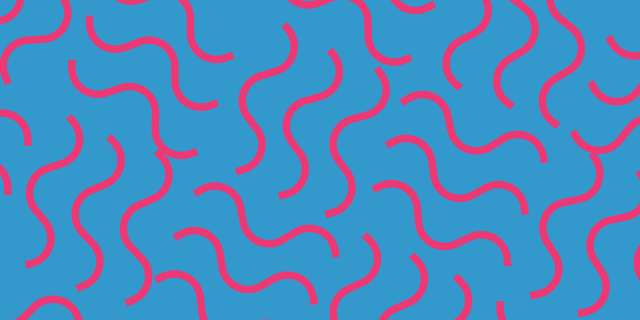
This pattern is drawn by a Shadertoy shader. Its source:

```glsl
// Scattered wavy pink ribbons with blunt ends on a flat blue ground.

// All lengths are fractions of the canvas height.
const vec3 BLUE = vec3(0.20, 0.60, 0.80);
const vec3 PINK = vec3(0.93, 0.22, 0.45);
const float HALF_WAVE = 0.1615;     // length of one bend along the axis
const float BEND_RADIUS = 0.0815;
const float BEND_ANGLE = 0.96;      // slope where two bends meet
const float HALF_WIDTH = 0.0116;
const float BLOCK = 0.51;           // square holding three ribbons
const float ROW_GAP = 0.157;
const float BLOCK_TILT = 0.32;      // random tilt shared by a block
const float RIBBON_TILT = 0.07;     // extra random tilt of each ribbon
const float RIBBON_SHIFT = 0.012;
const float LAYOUT_ANGLE = 0.38;
const vec2 LAYOUT_OFFSET = vec2(3.17, 1.36);

float hash(vec2 p) {
    return fract(sin(dot(p, vec2(127.1, 311.7))) * 43758.545);
}

// Random value from -1 to 1
float spread(vec2 p) {
    return 2.0 * hash(p) - 1.0;
}

vec2 rotate(vec2 p, float angle) {
    float c = cos(angle), s = sin(angle);
    return vec2(c * p.x - s * p.y, s * p.x + c * p.y);
}

// Signed distance to a ribbon of three bends: arcs joined by straight pieces
float ribbonDistance(vec2 p) {
    float c = cos(BEND_ANGLE), s = sin(BEND_ANGLE);
    float straight = (0.5 * HALF_WAVE - BEND_RADIUS * s) / c;
    float centreY = straight * s - BEND_RADIUS * c;

    // Fold every bend onto one half of an upward bend
    float bend = floor(p.x / HALF_WAVE + 0.5);
    float side = 1.0 - 2.0 * mod(abs(bend), 2.0);
    vec2 q = vec2(abs(p.x - bend * HALF_WAVE), p.y * side - centreY);
    bool onArc = dot(q, vec2(c, -s)) < 0.0;
    float radial = onArc ? length(q) : dot(q, vec2(s, c));
    float stroke = abs(radial - BEND_RADIUS) - HALF_WIDTH;

    // Square cut at both ends
    float cut = dot(vec2(abs(p.x) - 1.5 * HALF_WAVE, p.y), vec2(c, s));
    return max(stroke, cut);
}

// Nearest ribbon in one block; neighbouring blocks run crosswise
float blockDistance(vec2 p, vec2 id) {
    vec2 local = p - (id + 0.5) * BLOCK;
    if (mod(id.x + id.y, 2.0) > 0.5) local = vec2(-local.y, local.x);
    float tilt = BLOCK_TILT * spread(id);
    float flip = hash(id + 17.3) < 0.5 ? -1.0 : 1.0;

    float nearest = 1e3;
    for (int row = -1; row <= 1; row++) {
        vec2 seed = id + 5.7 * float(row) + 31.9;
        vec2 centre = vec2(RIBBON_SHIFT * spread(seed), ROW_GAP * float(row));
        float angle = tilt + RIBBON_TILT * spread(seed + 8.1);
        vec2 q = rotate(local - centre, -angle);
        nearest = min(nearest, ribbonDistance(flip * q));
    }
    return nearest;
}

void mainImage(out vec4 fragColor, in vec2 fragCoord) {
    vec2 p = fragCoord / iResolution.y;
    p = rotate(p, LAYOUT_ANGLE) + LAYOUT_OFFSET;

    // Ribbons may lean over block borders, so check the neighbours too
    vec2 home = floor(p / BLOCK);
    float dist = 1e3;
    for (int y = -1; y <= 1; y++) {
        for (int x = -1; x <= 1; x++) {
            dist = min(dist, blockDistance(p, home + vec2(x, y)));
        }
    }

    float edge = 0.7 / iResolution.y;
    float ink = 1.0 - smoothstep(-edge, edge, dist);
    fragColor = vec4(mix(BLUE, PINK, ink), 1.0);
}
```
